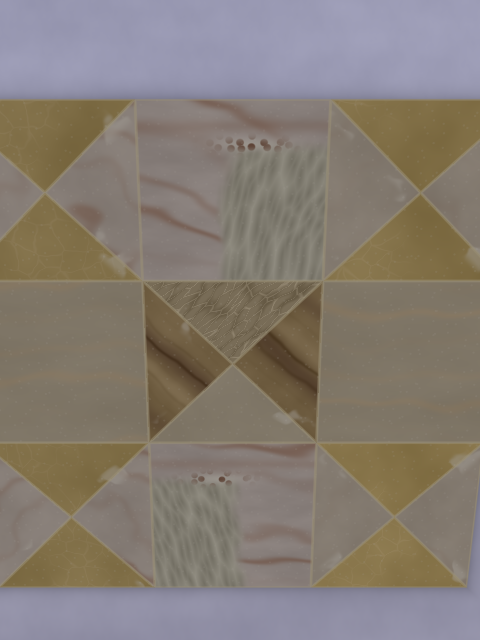
Give the GLSL for this pattern, as a WebGL 1 fragment shader.

```glsl
precision highp float;
// A three by three panel of polished onyx lying on pale cloth, seen in slight
// perspective: quartered tiles alternate with whole slabs. Cellular noise makes
// the crystals, layered sines make the veins, clouds and cloth folds.
uniform vec2 u_resolution;

const vec3 GOLD = vec3(0.51, 0.44, 0.28);
const vec3 BEIGE = vec3(0.49, 0.455, 0.395);
const vec3 ROSE = vec3(0.53, 0.495, 0.48);
const vec3 BROWN = vec3(0.43, 0.36, 0.25);
const vec3 RUST = vec3(0.43, 0.31, 0.25);
const vec3 FROST = vec3(0.62, 0.60, 0.57);
const vec3 SEAM = vec3(0.60, 0.56, 0.46);

vec2 hash2(vec2 p) {
  return fract(sin(vec2(dot(p, vec2(127.1, 311.7)), dot(p, vec2(269.5, 183.3)))) * 43758.5);
}

// Distances to the nearest and second nearest scattered point.
vec2 cellular(vec2 p) {
  vec2 base = floor(p), nearest = vec2(8.0);
  for (int j = -1; j <= 1; j++) {
    for (int i = -1; i <= 1; i++) {
      vec2 id = base + vec2(float(i), float(j));
      float d = length(id + hash2(id) - p);
      nearest = d < nearest.x ? vec2(d, nearest.x) : vec2(nearest.x, min(nearest.y, d));
    }
  }
  return nearest;
}

// Layered, rotated sines, roughly -1 to 1.
float waves(vec2 p) {
  float sum = 0.0, amp = 0.5;
  for (int i = 0; i < 5; i++) {
    sum += amp * sin(p.x + 1.3 * sin(p.y));
    p = mat2(1.2, 1.3, -1.3, 1.2) * p + 2.1;
    amp *= 0.6;
  }
  return sum;
}

// Uneven thin veins across the coordinate s.
float veins(float s, vec2 p, float count) {
  float phase = s * count + 0.9 * waves(p * 3.0);
  float thin = pow(0.5 + 0.5 * sin(phase * 6.283), 5.0);
  return thin * (0.55 + 0.45 * sin(phase * 2.3 + 1.0));
}

float bump(float x, float center, float width) {
  float d = (x - center) / width;
  return exp(-d * d);
}

vec3 goldStone(vec2 p) {
  vec2 cell = cellular(p * 9.0 + 0.3 * waves(p * 8.0));
  float crack = 1.0 - smoothstep(0.0, 0.12, cell.y - cell.x);
  float cloud = waves(p * 4.0);
  return GOLD + 0.035 * cloud + vec3(0.02, 0.02, 0.03) * crack * smoothstep(-0.2, 0.6, cloud);
}

vec3 roseStone(vec2 p, float across, float strength) {
  vec3 color = mix(BEIGE, ROSE, 0.35 + 0.5 * strength) + 0.02 * waves(p * 7.0);
  return mix(color, RUST, 0.6 * strength * veins(across, p, 4.0));
}

// Glossy broken ridges running up to the right.
vec3 ridgedStone(vec2 d, vec2 p) {
  vec2 q = vec2(d.x + d.y, d.x - d.y) + 0.03 * waves(p * 9.0);
  vec2 cell = cellular(q * vec2(19.0, 5.0));
  float ridge = 1.0 - smoothstep(0.0, 0.14, cell.y - cell.x);
  return BEIGE * vec3(0.96, 0.93, 0.86) + 0.09 * ridge - 0.07 * smoothstep(0.3, 0.8, cell.x);
}

vec3 bandedStone(vec2 d, vec2 p) {
  float across = abs(d.x - d.y) + 0.025 * waves(p * 5.0);
  float dark = bump(across, 0.32, 0.09) + 0.6 * bump(across, 0.80, 0.08);
  vec3 color = BROWN + 0.03 * waves(p * 6.0) + 0.05 * bump(across, 0.50, 0.07);
  color = mix(color, vec3(0.27, 0.19, 0.14), 0.6 * dark);
  return color - 0.08 * veins(across, p * 0.5, 9.0) * bump(across, 0.35, 0.22);
}

// Whole slab with rust veins on one side and feathery crystal on the other.
vec3 featherSlab(vec2 f, vec2 p) {
  float feather = smoothstep(0.42, 0.52, f.x + 0.05 * waves(p * 6.0)) * smoothstep(0.20, 0.30, f.y);
  float s = f.y - 0.12 * f.x;
  float rust = veins(s, p * vec2(0.5, 0.9), 4.5) * (1.0 - feather) * smoothstep(1.0, 0.3, f.x);
  vec3 color = ROSE + 0.025 * waves(p * vec2(5.0, 14.0));
  color = mix(color, RUST, 0.65 * rust + 0.25 * bump(f.y, 0.14, 0.035));
  vec2 cell = cellular(vec2(f.x + 0.25 * f.y, f.y) * vec2(22.0, 6.0) + 0.5 * waves(p * 4.0));
  color = mix(color, vec3(0.49, 0.475, 0.43) + 0.12 * (cell.x - 0.35), feather);
  float crumb = bump(f.x, 0.60, 0.16) * bump(f.y, 0.24, 0.035);
  float grain = cellular(p * 17.0).x;
  color = mix(color, FROST, 0.7 * crumb);
  return mix(color, RUST * 0.85, crumb * smoothstep(0.42, 0.25, grain));
}

vec3 plainSlab(vec2 f, vec2 p) {
  float lines = veins(f.y - 0.06 * f.x, p * 0.5, 5.0);
  return BEIGE + 0.015 * waves(p * vec2(3.0, 8.0)) + vec3(0.025, 0.005, -0.015) * lines;
}

vec3 quarteredTile(vec2 d, vec2 id, vec2 p) {
  bool upright = abs(d.y) > abs(d.x);
  if (id == vec2(1.0)) {
    if (!upright) return bandedStone(d, p);
    return d.y < 0.0 ? ridgedStone(d, p) : BEIGE * 1.01 + 0.018 * waves(p * 5.0);
  }
  if (upright) return goldStone(p) * (0.96 + 0.08 * hash2(id).x);
  return roseStone(p, d.x * sign(d.x) - 0.8 * d.y, mix(0.85, 0.15, 0.5 * id.x));
}

vec3 cloth(vec2 q, float gap) {
  float fold = waves(vec2(q.x * 3.0 + q.y * 5.0, q.y * 12.0 - q.x * 2.0));
  vec3 color = mix(vec3(0.56, 0.555, 0.64), vec3(0.61, 0.61, 0.71), smoothstep(0.0, 0.95, q.y));
  color += 0.03 * fold + 0.008 * waves(q * 45.0);
  return color * (1.0 - 0.18 * exp(-gap * 22.0));
}

void main() {
  vec2 q = gl_FragCoord.xy / u_resolution;
  // Undo the perspective: one unit per tile, rows counted downward.
  float drop = 0.845 - q.y;
  float row = drop / (0.3016 - 0.0619 * drop);
  float tileWidth = 0.408 / (1.0 + 0.085 * row);
  vec2 p = vec2((q.x - 0.485) / tileWidth + 1.5, row);
  float aa = 1.0 / (u_resolution.x * tileWidth);

  vec2 id = clamp(floor(p), 0.0, 2.0), f = p - id, d = f - 0.5;
  bool quartered = mod(id.x + id.y, 2.0) < 0.5;
  vec3 color;
  if (quartered) color = quarteredTile(d, id, p);
  else if (id.x == 1.0) color = featherSlab(vec2(id.y > 1.0 ? 1.0 - f.x : f.x, f.y), p);
  else color = plainSlab(f, p);

  // Seams, frosted chips beside the diagonal cuts, and tiny specks.
  float border = 0.5 - max(abs(d.x), abs(d.y));
  float diagonal = quartered ? abs(abs(d.x) - abs(d.y)) * 0.707 : 1.0;
  float seam = 1.0 - smoothstep(0.003, 0.004 + 1.5 * aa, min(border, diagonal));
  float chip = smoothstep(0.55, 0.75, waves(p * 6.0 + 2.0)) * smoothstep(0.09, 0.03, diagonal);
  float speck = 1.0 - smoothstep(0.04, 0.05 + 14.0 * aa, cellular(p * 14.0).x);
  color = mix(color, FROST, 0.5 * chip + 0.15 * speck);
  color = mix(color, SEAM, 0.6 * seam);

  float inside = min(min(p.x, 3.0 - p.x), min(p.y, 3.0 - p.y));
  color = mix(cloth(q, max(-inside, 0.0)), color, smoothstep(-aa, aa, inside));
  gl_FragColor = vec4(color, 1.0);
}
```
